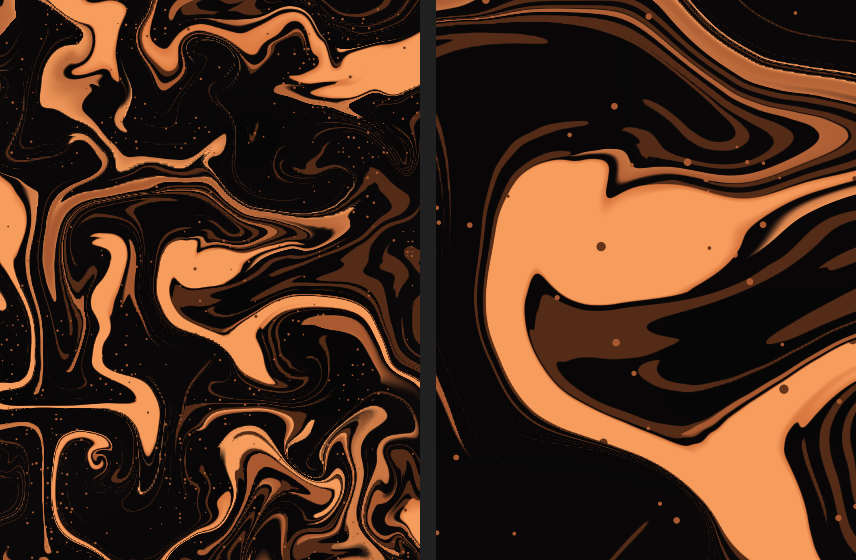
Left: the whole. Right: its middle third, enlarged.
Write a WebGL 2 fragment shader that draws this texture.

```glsl
#version 300 es
precision highp float;

uniform vec2 u_resolution;
out vec4 fragColor;

const vec3 INK = vec3(0.035, 0.027, 0.030);
const vec3 UMBER = vec3(0.40, 0.205, 0.105);
const vec3 RUST = vec3(0.66, 0.35, 0.19);
const vec3 COPPER = vec3(0.85, 0.47, 0.25);
const vec3 PEACH = vec3(0.965, 0.615, 0.365);

float hash(vec2 cell) {
    vec3 a = fract(cell.xyx * 0.1031);
    a += dot(a, a.yzx + 33.33);
    return fract((a.x + a.y) * a.z);
}

// Smooth value noise in x, its gradient in yz
vec3 noiseGrad(vec2 p) {
    vec2 i = floor(p), f = p - i;
    vec2 u = f * f * f * (f * (f * 6.0 - 15.0) + 10.0);
    vec2 du = 30.0 * f * f * (f * (f - 2.0) + 1.0);
    float a = hash(i);
    float b = hash(i + vec2(1, 0));
    float c = hash(i + vec2(0, 1));
    float d = hash(i + vec2(1, 1));
    float k = a - b - c + d;
    return vec3(a + (b - a) * u.x + (c - a) * u.y + k * u.x * u.y,
                du * (vec2(b - a, c - a) + k * u.yx));
}

float noise(vec2 p) {
    return noiseGrad(p).x;
}

mat2 rotation(float angle) {
    float c = cos(angle), s = sin(angle);
    return mat2(c, s, -s, c);
}

// Carries a point along a divergence-free swirling flow
vec2 advect(vec2 p, float time, mat2 turn) {
    const int STEPS = 12;
    for (int i = 0; i < STEPS; i++) {
        vec2 slope = noiseGrad(p).yz;
        slope += 0.22 * (noiseGrad(turn * p * 2.1 + 17.0).yz * turn);
        p += vec2(slope.y, -slope.x) * time / float(STEPS);
    }
    return p;
}

// Antialiased threshold that fades where detail is too fine to resolve
float above(float value, float level) {
    float w = fwidth(value) * 0.7 + 0.0001;
    return smoothstep(level - w, level + w, value) * (1.0 - smoothstep(0.35, 1.0, w));
}

// Sparse round droplets, one at most per grid cell
float specks(vec2 p, float cells, float density, float seed) {
    vec2 g = p * cells, id = floor(g) + seed;
    vec2 centre = 0.3 + 0.4 * vec2(hash(id + 31.0), hash(id + 57.0));
    float radius = mix(0.08, 0.26, hash(id + 83.0));
    float soft = 0.6 * cells / u_resolution.x;
    float dist = length(fract(g) - centre);
    return step(hash(id), density) * (1.0 - smoothstep(radius - soft, radius + soft, dist));
}

void main() {
    vec2 uv = gl_FragCoord.xy / u_resolution.x;
    vec2 q = rotation(0.6) * advect(uv * 4.2 + 23.0, 1.7, rotation(0.7));
    q.y += 0.3 * noise(q * 1.3 + 5.0);

    // Broad pools, and the zones of streaks around them
    float level = 0.775;
    float pool = noise(q * vec2(0.6, 1.7) + 60.0);
    pool += 0.10 * (noise(q * vec2(0.9, 6.0) + 11.0) - 0.5);
    float zone = smoothstep(0.36, 0.76, pool);
    float gap = 1.0 - smoothstep(level - 0.08, level - 0.04, pool);

    // Ink ground with a faint tonal drift
    vec3 color = INK * mix(0.75, 1.25, noise(uv * 5.0 + 70.0));

    // Faint hairlines
    float drift = noise(q * vec2(0.5, 1.2) + 90.0);
    float hair = above(noise(q * vec2(1.3, 17.0) + 35.0), mix(1.0, 0.62, drift));
    color = mix(color, UMBER, 0.8 * hair);

    // Bright tapering streaks
    float streak = above(noise(q * vec2(1.0, 9.5) + 48.0), mix(0.98, 0.58, zone)) * gap;
    vec3 streakColor = mix(RUST, PEACH, smoothstep(0.25, 0.7, noise(q * vec2(0.8, 5.0) + 80.0)));
    color = mix(color, streakColor, streak);

    // Scattered droplets in loose clusters
    float cluster = smoothstep(0.45, 0.85, noise(uv * 7.0 + 44.0));
    color = mix(color, RUST, specks(uv, 85.0, 0.02 + 0.16 * cluster, 3.0));

    // Solid pools with a darker rim and a few pinholes
    vec3 poolColor = mix(COPPER, PEACH, smoothstep(level, level + 0.04, pool));
    poolColor = mix(poolColor, UMBER, specks(uv, 70.0, 0.035, 120.0));
    color = mix(color, poolColor, above(pool, level));

    fragColor = vec4(color, 1.0);
}
```
